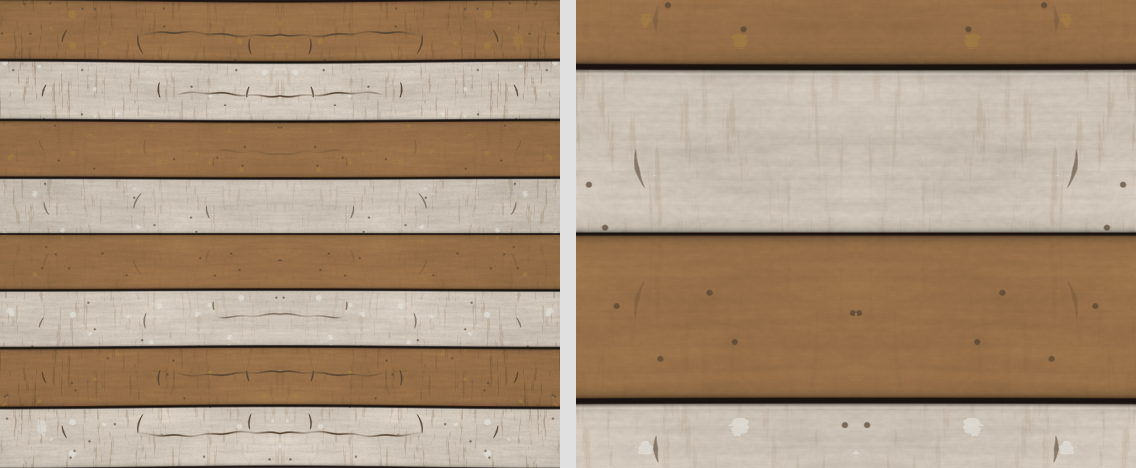
Left: the whole. Right: its middle third, enlarged.
Give the GLSL for this texture, as a Shadertoy shader.

```glsl
// Eight horizontal weathered boards, alternating brown stain and pale whitewash.
// Detail is mirrored about both centre lines: layered sines make grain and saw marks,
// cellular noise makes paint chips, and short hashed curves make cracks.
#define BOARDS 8.0
#define SEAM_HALF 0.0021
#define CRACK_HALF 0.0013
#define NICKS 3
#define CHIP_SCALE 19.0
#define BROWN vec3(0.58, 0.43, 0.28)
#define PALE_LIGHT vec3(0.85, 0.81, 0.76)
#define PALE_DARK vec3(0.76, 0.72, 0.67)
#define SEAM_COLOR vec3(0.10, 0.07, 0.06)
#define CRACK_COLOR vec3(0.33, 0.26, 0.19)

const float PI = 3.14159;

float hash(vec2 p) {
    return fract(sin(dot(p, vec2(127.1, 311.7))) * 43758.5);
}

// Warped sine octaves, roughly -1 to 1.
float layeredSines(vec2 p) {
    float sum = 0.0, amp = 0.55;
    for (int i = 0; i < 5; i++) {
        vec2 bend = 1.6 * sin(p.yx * vec2(0.73, 0.61) + float(i) * 1.9);
        sum += amp * sin(p.x + bend.x) * sin(p.y + bend.y);
        p = mat2(1.62, 0.93, -0.93, 1.62) * p + 4.7;
        amp *= 0.68;
    }
    return sum;
}

// Distance to the nearest scattered point (x) and that point's random id (y).
vec2 cellular(vec2 p) {
    vec2 cell = floor(p), best = vec2(9.0, 0.0);
    for (int j = -1; j <= 1; j++)
    for (int i = -1; i <= 1; i++) {
        vec2 c = cell + vec2(i, j);
        float d = length(c + vec2(hash(c), hash(c + 41.3)) - p);
        if (d < best.x) best = vec2(d, hash(c + 17.9));
    }
    return best;
}

// Smooth coverage of a shape of the given half width.
float cover(float d, float halfWidth) {
    float px = 1.0 / iResolution.y;
    return 1.0 - smoothstep(max(halfWidth - px, 0.0), halfWidth + px, d);
}

// Short curved splits scattered along one board; p is in canvas heights.
float nicks(vec2 p, float row) {
    float ink = 0.0;
    for (int i = 0; i < NICKS; i++) {
        vec2 seed = vec2(float(i) + 3.0, row * 7.0);
        vec2 center = vec2((float(i) + 0.2 + 0.6 * hash(seed)) * 0.2,
                           (row + 0.35 + 0.4 * hash(seed + 5.0)) / BOARDS);
        vec2 d = p - center;
        float span = mix(0.011, 0.022, hash(seed + 9.0));
        float curve = d.x + (hash(seed + 2.0) - 0.5) * d.y + 11.0 * d.y * d.y;
        float taper = clamp(1.0 - abs(d.y) / span, 0.0, 1.0);
        ink = max(ink, cover(abs(curve), 0.0018 * taper) * smoothstep(0.0, 0.3, taper));
    }
    return ink;
}

void mainImage(out vec4 fragColor, in vec2 fragCoord) {
    vec2 uv = fragCoord / iResolution.xy;
    float down = 1.0 - uv.y;
    float side = abs(uv.x - 0.5) * 1.2;

    // Slightly uneven board heights and bowed seams.
    float bow = 0.0025 * cos(PI * down) * cos(5.2 * side);
    float s = BOARDS * (down - 0.008 * sin(2.0 * PI * down) - bow);
    float board = clamp(floor(s), 0.0, BOARDS - 1.0);
    float v = s - board;
    bool upper = board < BOARDS * 0.5;
    bool pale = mod(board, 2.0) > 0.5;
    float row = min(board, BOARDS - 1.0 - board);
    float mv = upper ? v : 1.0 - v;
    vec2 p = vec2(side, (row + mv) / BOARDS);
    float wear = row < 1.5 ? 1.0 : (pale ? 0.65 : 0.3);

    // Wood surface: broad stains, long grain, fine fibres and upright saw marks.
    float stain = layeredSines(p * vec2(11.0, 26.0) + row * 3.1);
    float grain = layeredSines(p * vec2(14.0, 230.0) + board * 5.3);
    float fibre = layeredSines(p * vec2(330.0, 410.0));
    float saw = layeredSines(vec2(side * 210.0, p.y * 24.0) + row * 2.0);
    saw = smoothstep(0.25, 0.9, saw) * wear * (0.4 + side);
    float rim = smoothstep(0.36, 0.5, abs(v - 0.5));
    float tone = 0.5 * stain + 0.35 * grain + 0.25 * fibre;
    float light = 0.62 + 0.75 * tone - 0.9 * side * side - 0.25 * rim
                - (row > 2.5 ? 0.2 : 0.0);
    vec3 paleWood = mix(PALE_DARK, PALE_LIGHT, clamp(light, -0.45, 1.25));
    vec3 brownWood = BROWN * (1.02 + 0.085 * tone - 0.12 * side * side - 0.08 * rim);
    vec3 col = pale ? paleWood : brownWood;
    col *= 1.0 - saw * (pale ? vec3(0.13, 0.17, 0.22) : vec3(0.13));

    // Chips of paint, plus one large patch on each outer board.
    vec2 ragged = p + 0.003 * vec2(stain + fibre, grain);
    vec2 chip = cellular(ragged * CHIP_SCALE + row * 13.0);
    float radius = 0.16 * smoothstep(0.62, 1.0, chip.y) * (0.45 + 0.55 * wear);
    float chips = cover(chip.x / CHIP_SCALE, radius / CHIP_SCALE) * step(0.62, chip.y);
    vec2 turned = upper ? vec2(uv.x, down) : vec2(1.0 - uv.x, uv.y);
    vec2 patchPos = (turned - vec2(0.926, 0.087)) * vec2(1.2, 0.6);
    chips = max(chips, 0.8 * cover(length(patchPos + 0.004 * fibre), 0.010));
    col = mix(col, pale ? vec3(0.90, 0.90, 0.88) : vec3(0.64, 0.50, 0.25), 0.6 * chips);

    // Nail specks, curved nicks and a long wandering split along the grain.
    vec2 speck = cellular(p * 34.0 + board * 7.0);
    float dark = 0.7 * cover(speck.x / 34.0, 0.0022) * step(0.9, speck.y);
    dark = max(dark, nicks(p, row) * wear * 0.9);
    float splitAt = 0.54 + 0.025 * sin(side * 23.0 + row) + 0.012 * sin(side * 91.0);
    float reach = 0.32 - 0.09 * row;
    float split = cover(abs(mv - splitAt) / BOARDS, CRACK_HALF)
                * (1.0 - smoothstep(reach * 0.8, reach, side)) * step(row, 2.5);
    dark = max(dark, split * wear * (0.65 + 0.35 * sin(side * 57.0 + 1.0)));
    col = mix(col, CRACK_COLOR, clamp(dark, 0.0, 1.0));

    // Seams: lit upper lip, soft shadow, dark gap; the middle gap is tighter.
    float seam = floor(s + 0.5);
    float gap = abs(s - seam) / BOARDS;
    float halfWidth = SEAM_HALF * (abs(seam - 4.0) < 0.5 ? 0.5 : 1.0);
    if (pale) col += 0.07 * cover(abs(v / BOARDS - 0.005), 0.001);
    col *= 1.0 - 0.45 * exp(-max(gap - halfWidth, 0.0) / 0.0018);
    col = mix(col, SEAM_COLOR, cover(gap, halfWidth));

    fragColor = vec4(clamp(col, 0.0, 1.0), 1.0);
}
```
